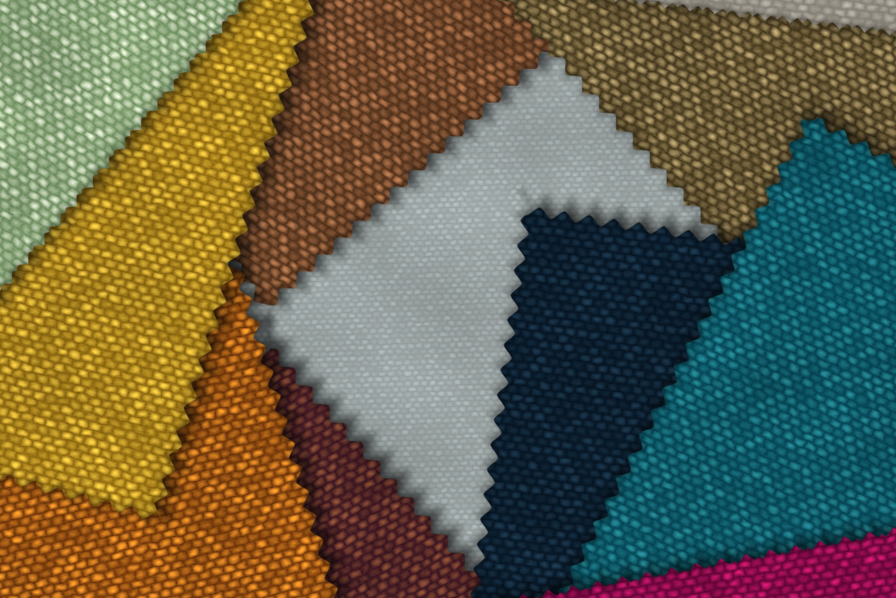
Give the GLSL for this texture, as a Shadertoy shader.

```glsl
// Overlapping woven fabric swatches with pinked (zigzag) edges on pale cloth.
// Each swatch is a wedge between two toothed lines, filled with a brick-like
// stitch pattern warped by gradient noise, and casts a soft shadow below it.

const float PI = 3.14159;
const float TOOTH_PITCH = 0.042;
const float TOOTH_DEPTH = 0.016;
const vec2 SHADOW_OFFSET = vec2(0.010, 0.006);

vec2 hash2(vec2 p) {
    vec3 q = fract(vec3(p.xyx) * vec3(0.1031, 0.1030, 0.0973));
    q += dot(q, q.yzx + 33.33);
    return fract((q.xx + q.yz) * q.zy);
}

float gradDot(vec2 cell, vec2 f, vec2 corner) {
    return dot(hash2(cell + corner) * 2.0 - 1.0, f - corner);
}

float gradientNoise(vec2 p) {
    vec2 i = floor(p), f = fract(p);
    vec2 u = f * f * f * (f * (f * 6.0 - 15.0) + 10.0);
    float low = mix(gradDot(i, f, vec2(0)), gradDot(i, f, vec2(1, 0)), u.x);
    float high = mix(gradDot(i, f, vec2(0, 1)), gradDot(i, f, vec2(1)), u.x);
    return mix(low, high, u.y);
}

vec2 rotate(vec2 p, float angle) {
    float c = cos(angle), s = sin(angle);
    return vec2(c * p.x + s * p.y, c * p.y - s * p.x);
}

// Signed distance to a toothed line; the cloth lies right of a -> b
float pinkedEdge(vec2 p, vec2 a, vec2 b) {
    vec2 dir = normalize(b - a);
    float along = dot(p - a, dir);
    float tooth = abs(fract(along / TOOTH_PITCH) - 0.5) * 2.0;
    tooth = mix(tooth, smoothstep(0.0, 1.0, tooth), 0.6);
    float d = dot(p - a, vec2(-dir.y, dir.x));
    return 0.8 * (d + TOOTH_DEPTH * (tooth - 0.5));
}

float wedge(vec2 p, vec2 from, vec2 corner, vec2 to) {
    return max(pinkedEdge(p, from, corner), pinkedEdge(p, corner, to));
}

// Stitch height, staggered row by row, 0 in the gaps
float weave(vec2 p, float angle, float pitch) {
    vec2 q = rotate(p, angle) / pitch;
    q += 0.35 * vec2(gradientNoise(q * 0.7), gradientNoise(q * 0.7 + 47.0));
    q.x = q.x * 0.65 + 0.5 * mod(floor(q.y), 2.0);
    vec2 f = fract(q) - 0.5;
    float stitch = cos(f.x * PI) * cos(f.y * PI);
    return stitch * (0.5 + 0.9 * hash2(floor(q) + 200.0).x);
}

vec3 fabric(vec2 p, vec3 dark, vec3 light, float angle, float pitch) {
    float fuzz = gradientNoise(rotate(p, angle) * vec2(150.0, 260.0));
    float wear = gradientNoise(p * 7.0);
    float height = weave(p, angle, pitch) + 0.25 * fuzz;
    return mix(dark, light, height) * (1.0 + 0.12 * wear);
}

// Shadow the cloth below, then lay one swatch over it
void swatch(inout vec3 col, vec2 p, vec2 from, vec2 corner, vec2 to,
            vec3 dark, vec3 light, float angle) {
    float d = wedge(p, from, corner, to);
    float shade = wedge(p - SHADOW_OFFSET, from, corner, to);
    col *= mix(0.3, 1.0, smoothstep(-0.02, 0.026, shade));
    vec3 cloth = fabric(p, dark, light, angle, 0.0135);
    cloth *= mix(0.78, 1.0, smoothstep(0.0, 0.012, -d));
    float px = 1.0 / iResolution.y;
    col = mix(col, cloth, smoothstep(px, -px, d));
}

void mainImage(out vec4 fragColor, in vec2 fragCoord) {
    vec2 p = fragCoord / iResolution.y;

    // Pale base cloth with a fine weave
    vec3 col = fabric(p, vec3(0.57, 0.60, 0.60), vec3(0.65, 0.69, 0.69), 0.03, 0.009);

    // Brown, olive and ivory along the top
    swatch(col, p, vec2(0.908, 0.906), vec2(0.443, 0.484), vec2(0.38, 0.58),
           vec3(0.33, 0.20, 0.11), vec3(0.64, 0.42, 0.27), -0.6);
    swatch(col, p, vec2(1.5, 0.70), vec2(1.221, 0.586), vec2(0.844, 1.0),
           vec3(0.28, 0.23, 0.12), vec3(0.62, 0.54, 0.36), -0.5);
    swatch(col, p, vec2(1.5, 0.941), vec2(1.016, 1.0), vec2(0.9, 1.014),
           vec3(0.53, 0.51, 0.47), vec3(0.70, 0.68, 0.63), -0.12);

    // Plum, orange, yellow and green fanning out on the left
    swatch(col, p, vec2(0.40, 0.0), vec2(0.445, 0.425), vec2(0.811, 0.023),
           vec3(0.24, 0.09, 0.13), vec3(0.50, 0.27, 0.20), 0.5);
    swatch(col, p, vec2(0.1, 0.4), vec2(0.396, 0.558), vec2(0.561, 0.0),
           vec3(0.45, 0.22, 0.04), vec3(0.88, 0.53, 0.14), 0.25);
    swatch(col, p, vec2(0.523, 1.0), vec2(0.26, 0.135), vec2(0.0, 0.203),
           vec3(0.54, 0.40, 0.06), vec3(0.88, 0.72, 0.22), -0.25);
    swatch(col, p, vec2(0.414, 1.0), vec2(0.0, 0.508), vec2(-0.2, 0.27),
           vec3(0.44, 0.56, 0.38), vec3(0.78, 0.84, 0.72), -0.6);

    // Navy, teal and magenta on the right
    swatch(col, p, vec2(0.797, 0.027), vec2(0.881, 0.648), vec2(1.215, 0.598),
           vec3(0.025, 0.085, 0.14), vec3(0.09, 0.19, 0.27), -0.14);
    swatch(col, p, vec2(0.951, 0.029), vec2(1.352, 0.805), vec2(1.5, 0.727),
           vec3(0.02, 0.27, 0.33), vec3(0.12, 0.48, 0.53), -0.45);
    swatch(col, p, vec2(0.6, -0.047), vec2(0.86, 0.0), vec2(1.5, 0.115),
           vec3(0.40, 0.02, 0.22), vec3(0.74, 0.08, 0.40), 0.17);

    fragColor = vec4(clamp(col, 0.0, 1.0), 1.0);
}
```
